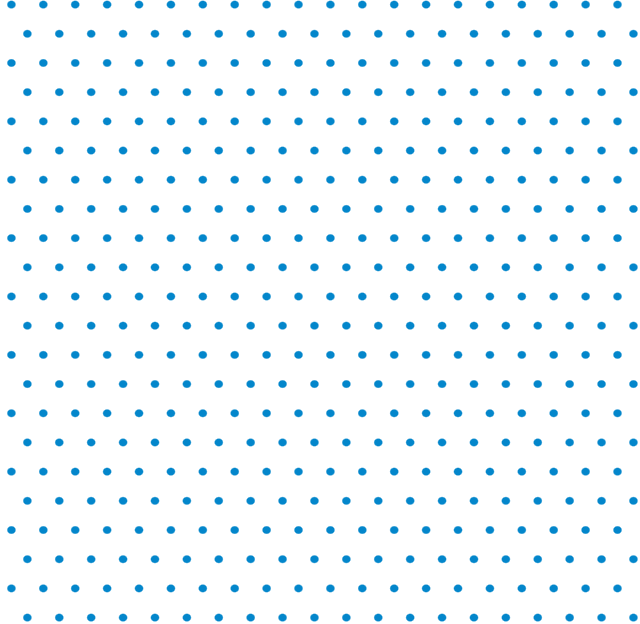
Reproduce this pattern procedurally as a Shadertoy shader.

```glsl
// Staggered rows of small, slightly flattened blue dots on white.

// Lengths are fractions of the canvas height.
const vec2 SPACING = vec2(0.05112, 0.04678);
const vec2 FIRST_DOT = vec2(0.04387, 0.01027);
const vec2 DOT_RADII = vec2(0.00667, 0.00613);
const vec3 PAPER = vec3(1.0);
const vec3 BLUE = vec3(0.01, 0.525, 0.795);

// Offset from the nearest dot centre; every second row shifts half a step.
vec2 staggeredCell(vec2 p, vec2 spacing) {
    float row = floor(p.y / spacing.y + 0.5);
    p.x -= 0.5 * spacing.x * mod(row, 2.0);
    return p - spacing * vec2(floor(p.x / spacing.x + 0.5), row);
}

// Approximate signed distance to an ellipse.
float ellipseDistance(vec2 p, vec2 radii) {
    float k = length(p / radii);
    float slope = length(p / (radii * radii));
    return k * (k - 1.0) / max(slope, 1e-4);
}

// Antialiased coverage of a shape from its signed distance.
float coverage(float dist, float pixel) {
    return clamp(0.5 - dist / pixel, 0.0, 1.0);
}

void mainImage(out vec4 fragColor, in vec2 fragCoord) {
    float pixel = 1.0 / iResolution.y;
    vec2 p = fragCoord * pixel - FIRST_DOT;

    vec2 cell = staggeredCell(p, SPACING);
    float dot_mask = coverage(ellipseDistance(cell, DOT_RADII), 1.3 * pixel);

    fragColor = vec4(mix(PAPER, BLUE, dot_mask), 1.0);
}
```
